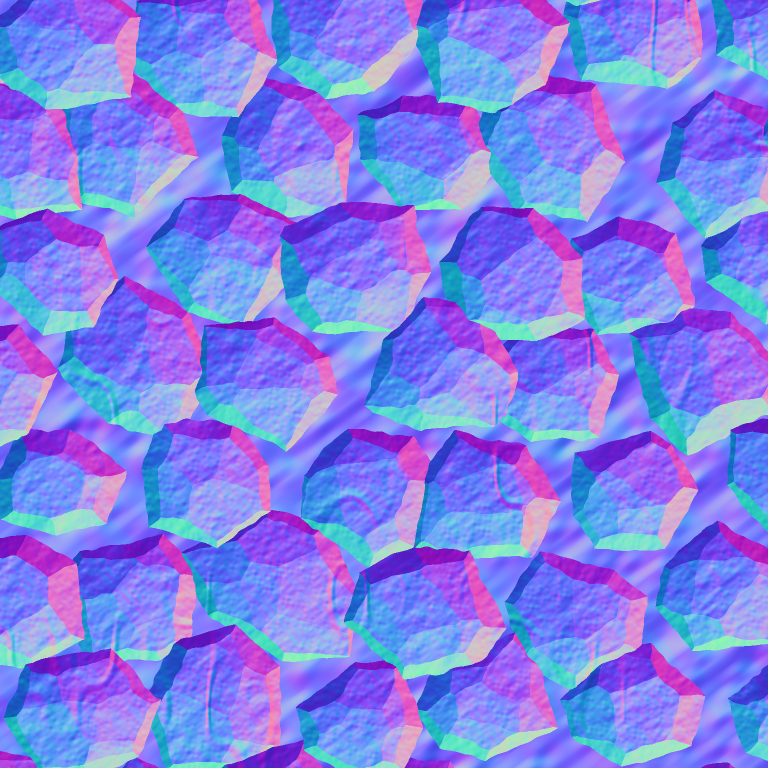
A Shadertoy shader for this texture map:

```glsl
// Tangent-space normal map of faceted, overlapping stones on soft ground.

const vec2  GRID        = vec2(5.4, 6.85);    // stones across and up the canvas
const vec2  RADIUS      = vec2(0.092, 0.084); // stone half size
const float JITTER      = 0.3;                // scatter of the centres, in cells
const int   RIM_FACETS  = 7;
const int   MID_FACETS  = 5;
const float RIM_SLOPE   = 1.05;
const float MID_SLOPE   = 0.3;
const float STACKING    = 0.6;                // random lift that decides overlaps
const float WARP        = 0.007;              // raggedness of facet edges
const float GROUND_BUMP = 0.018;
const float STONE_BUMP  = 0.0036;
const float TAU         = 6.28318;
const mat2  LEAN        = mat2(0.8, -0.6, 0.6, 0.8); // grain runs up to the right

vec3 hash(vec3 p) {
    p = fract(p * vec3(0.1031, 0.103, 0.0973));
    p += dot(p, p.yxz + 33.33);
    return fract((p.xxy + p.yxx) * p.zyx);
}

float noise(vec2 p) {
    vec2 i = floor(p), f = fract(p);
    f = f * f * (3.0 - 2.0 * f);
    vec2 e = vec2(0.0, 1.0);
    float low  = mix(hash(vec3(i, 7.0)).x, hash(vec3(i + e.yx, 7.0)).x, f.x);
    float high = mix(hash(vec3(i + e.xy, 7.0)).x, hash(vec3(i + e.yy, 7.0)).x, f.x);
    return mix(low, high, f.y);
}

vec2 wobble(vec2 p) {
    return vec2(noise(p), noise(p + 41.7)) - 0.5;
}

// Soft, stretched mounds
float groundHeight(vec2 p) {
    vec2 u = LEAN * p + 9.0;
    return GROUND_BUMP * (noise(u * vec2(15.0, 29.0)) + 0.35 * noise(u * vec2(38.0, 65.0)));
}

// Fine stone grain with a few chipped ridges
float stoneHeight(vec2 p) {
    vec2 u = LEAN * p + 5.0;
    float grain = noise(u * vec2(40.0, 65.0)) + 0.5 * noise(u * vec2(90.0, 140.0))
                + 0.3 * noise(u * 210.0);
    float ridge = smoothstep(0.0, 0.12, abs(noise(p * vec2(24.0, 13.0) + 3.0) - 0.5));
    float chipped = smoothstep(0.55, 0.8, noise(p * 9.0 + 20.0));
    return STONE_BUMP * (grain + 0.9 * ridge * chipped);
}

// Keeps the lower of the current surface and a new facet (height, gradient)
void cutFacet(inout vec3 surface, float height, vec2 gradient) {
    if (height < surface.x) surface = vec3(height, gradient);
}

// Convex stone around the origin: a tilted top cut by middle and rim planes
vec3 stone(vec2 q, vec2 id) {
    vec2 tilt = (hash(vec3(id, 90.0)).xy - 0.5) * 0.3;
    vec3 surface = vec3(0.43 + dot(tilt, q), tilt);
    float turn = TAU * hash(vec3(id, 91.0)).x;
    for (int i = 0; i < RIM_FACETS + MID_FACETS; i++) {
        vec3 r = hash(vec3(id, float(i) + 11.0));
        bool rim = i < RIM_FACETS;
        float count = float(rim ? RIM_FACETS : MID_FACETS);
        float angle = turn + TAU * (float(i) + 0.6 * r.x) / count;
        vec2 dir = vec2(cos(angle), sin(angle));
        float slope = rim ? RIM_SLOPE + 0.7 * r.y : MID_SLOPE + 0.32 * r.y;
        float height = rim ? slope * (0.84 + 0.2 * r.z - dot(q, dir))
                           : 0.16 + 0.18 * r.z + slope * (0.8 - dot(q, dir));
        cutFacet(surface, height, -slope * dir);
    }
    return surface;
}

vec3 normalColour(vec2 p) {
    vec2 w = p + WARP * (wobble(p * 24.0) + 0.5 * wobble(p * 85.0));
    vec2 gradient = vec2(0.0);
    float best = -1.0;

    // Highest stone among the neighbouring staggered cells
    for (int k = 0; k < 9; k++) {
        float row = floor(w.y * GRID.y) + float(k / 3 - 1);
        float shift = 0.5 * mod(row, 2.0);
        float column = floor(w.x * GRID.x - shift) + float(k % 3 - 1);
        vec2 id = vec2(column, row) + 30.0;
        vec3 r = hash(vec3(id, 3.0));
        vec2 centre = vec2(column + shift, row) + 0.5 + JITTER * (r.xy - 0.5);
        vec2 q = (w - centre / GRID) / (RADIUS * (0.92 + 0.2 * r.z));
        if (dot(q, q) > 2.2) continue;
        vec3 s = stone(q, id);
        float level = s.x + STACKING * hash(vec3(id, 5.0)).y;
        if (s.x > 0.0 && level > best) {
            best = level;
            gradient = s.yz * (0.75 + 0.5 * noise(p * vec2(34.0, 22.0)));
        }
    }

    // Surface detail by finite differences
    vec2 e = vec2(0.0015, 0.0);
    vec2 bump = best < 0.0
        ? vec2(groundHeight(p + e.xy), groundHeight(p + e.yx)) - groundHeight(p)
        : vec2(stoneHeight(p + e.xy), stoneHeight(p + e.yx)) - stoneHeight(p);
    vec3 n = normalize(vec3(-gradient - bump / e.x, 1.0));
    return 0.5 + 0.5 * n * vec3(1.0, -1.0, 1.0); // green points down
}

void mainImage(out vec4 fragColor, in vec2 fragCoord) {
    // Four samples per pixel smooth the edges
    vec3 colour = vec3(0.0);
    for (int i = 0; i < 4; i++) {
        vec2 offset = vec2(i % 2, i / 2) * 0.5 - 0.25;
        colour += 0.25 * normalColour((fragCoord + offset) / iResolution.y);
    }
    fragColor = vec4(colour, 1.0);
}
```
